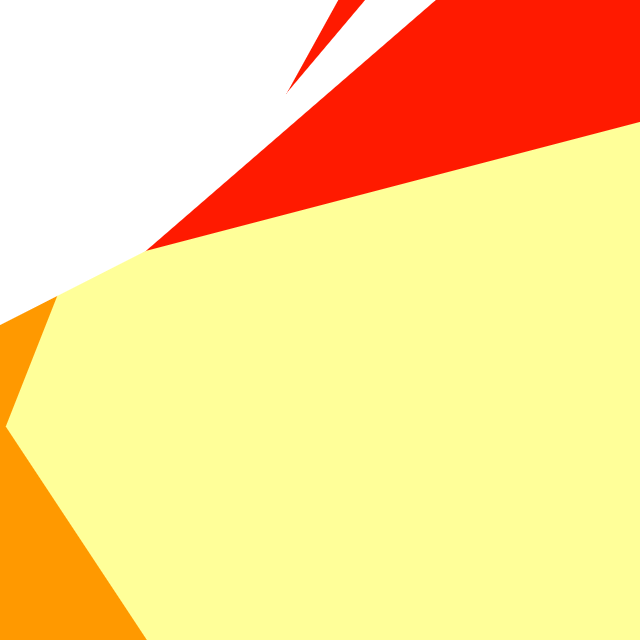
Write a Shadertoy shader that draws this background.

```glsl
// Flat angular shapes: a pale yellow facet with orange and red wedges on white.

// Signed distance to the line from a to b, positive on its right-hand side.
float rightOf(vec2 p, vec2 a, vec2 b) {
    vec2 dir = normalize(b - a);
    return dir.y * (p.x - a.x) - dir.x * (p.y - a.y);
}

// Distance to coverage, smoothed over one pixel.
float coverage(float dist) {
    return clamp(0.5 + dist * min(iResolution.x, iResolution.y), 0.0, 1.0);
}

void mainImage(out vec4 fragColor, in vec2 fragCoord) {
    vec2 p = fragCoord / iResolution.xy;

    const vec3 red = vec3(1.0, 0.1, 0.0);
    const vec3 orange = vec3(1.0, 0.6, 0.0);
    const vec3 paleYellow = vec3(1.0, 1.0, 0.6);

    // Corners shared by neighbouring edges
    vec2 shoulder = vec2(0.228, 0.608);
    vec2 leftCorner = vec2(0.009, 0.3335);
    vec2 spikeTip = vec2(0.449, 0.856);

    vec3 color = vec3(1.0);

    // Red wedge and the thin spike above it
    float wedge = rightOf(p, shoulder, vec2(0.681, 1.0));
    float spike = min(rightOf(p, spikeTip, vec2(0.5286, 1.0)),
                      rightOf(p, vec2(0.5705, 1.0), spikeTip));
    color = mix(color, red, coverage(max(wedge, spike)));

    // Body below the bent ridge, with the yellow facet cut into its orange
    float body = min(rightOf(p, vec2(0.0, 0.492), shoulder),
                     rightOf(p, shoulder, vec2(1.0, 0.8095)));
    float facet = min(rightOf(p, vec2(0.2295, 0.0), leftCorner),
                      rightOf(p, leftCorner, vec2(0.09, 0.539)));
    vec3 bodyColor = mix(orange, paleYellow, coverage(facet));
    color = mix(color, bodyColor, coverage(body));

    fragColor = vec4(color, 1.0);
}
```
